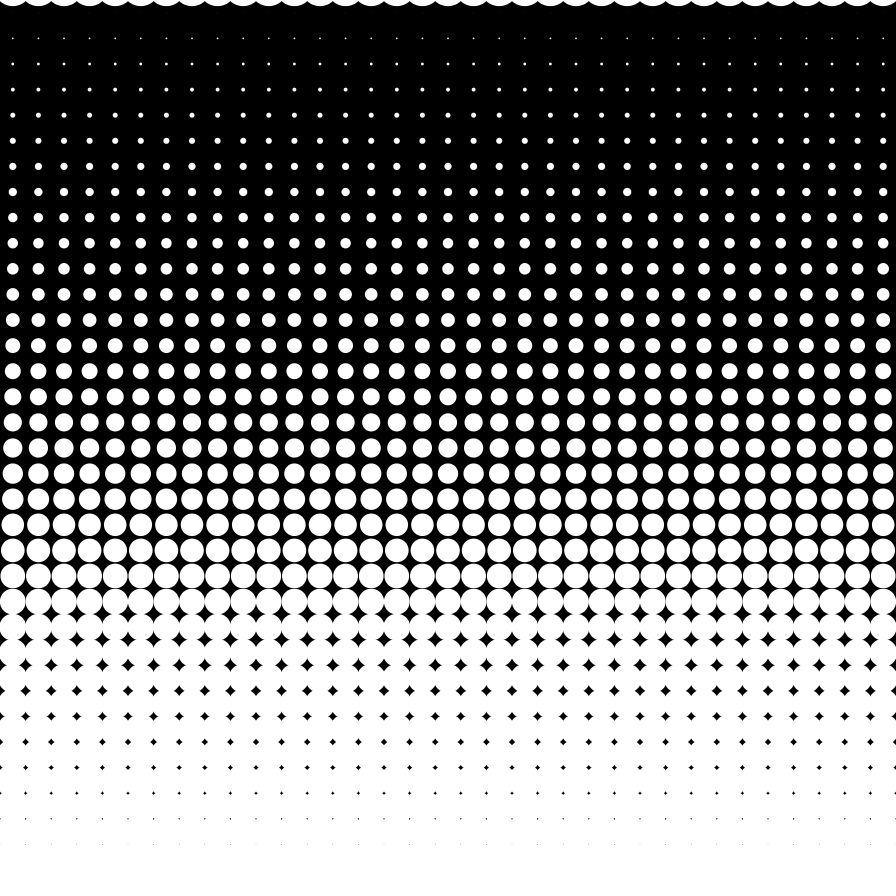
Give the GLSL for this pattern, as a WebGL 1 fragment shader.

```glsl
precision highp float;
// Halftone ramp: white dots on black in a square grid, growing row by row
// from specks at the top until they merge and leave only four-pointed gaps.
// Each pixel takes the strongest coverage of the dots in the 3x3 cells around it.

uniform vec2 u_resolution;

#define CELLS 35.0        // rows and columns across the canvas
#define MAX_RADIUS 0.75   // dot radius at the foot, in cells
#define INK vec3(0.0)
#define PAPER vec3(1.0)

// Radius grows linearly down the canvas; rows repeat past its edges.
float dotRadius(float row) {
  return MAX_RADIUS * (mod(row, CELLS) + 0.5) / CELLS;
}

// Antialiased disc; dots smaller than a pixel fade with their area.
float dotCoverage(vec2 offset, float radius, float pixel) {
  float edge = clamp(0.5 + (radius - length(offset)) / pixel, 0.0, 1.0);
  float sizeInPixels = radius / pixel;
  return edge * min(1.0, 3.14159 * sizeInPixels * sizeInPixels);
}

void main() {
  // Grid space with rows counted from the top
  vec2 uv = gl_FragCoord.xy / u_resolution;
  vec2 grid = vec2(uv.x, 1.0 - uv.y) * CELLS;
  vec2 cell = floor(grid);
  float pixel = CELLS / min(u_resolution.x, u_resolution.y);

  // Union of nearby dots, since large ones spill into neighbouring cells
  float light = 0.0;
  for (int j = -1; j <= 1; j++) {
    for (int i = -1; i <= 1; i++) {
      vec2 neighbour = cell + vec2(float(i), float(j));
      vec2 offset = grid - neighbour - 0.5;
      light = max(light, dotCoverage(offset, dotRadius(neighbour.y), pixel));
    }
  }

  gl_FragColor = vec4(mix(INK, PAPER, light), 1.0);
}
```
